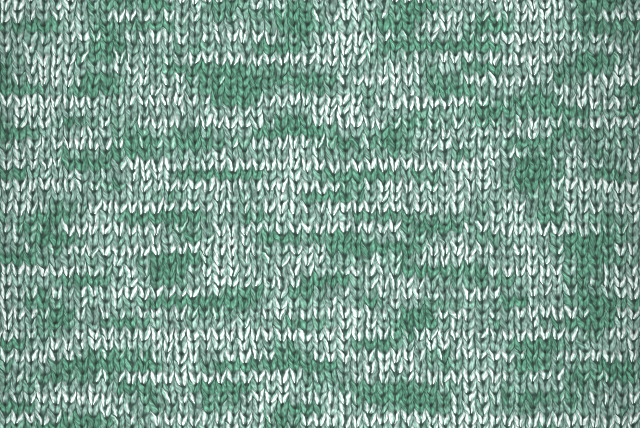
Give the GLSL for this texture, as a WebGL 2 fragment shader.

```glsl
#version 300 es
precision highp float;

uniform vec2 u_resolution;
out vec4 fragColor;

vec2 hash2(vec2 p) {
  vec3 q = fract(p.xyx * vec3(0.1031, 0.1030, 0.0973));
  q += dot(q, q.yzx + 33.33);
  return fract((q.xx + q.yz) * q.zy);
}

float gradientDot(vec2 corner, vec2 offset) {
  float angle = 6.2832 * hash2(corner + 57.0).x;
  return dot(vec2(cos(angle), sin(angle)), offset);
}

float gradientNoise(vec2 p) {
  vec2 i = floor(p), f = fract(p);
  vec2 u = f * f * f * (f * (f * 6.0 - 15.0) + 10.0);
  float low = mix(gradientDot(i, f), gradientDot(i + vec2(1, 0), f - vec2(1, 0)), u.x);
  float high = mix(gradientDot(i + vec2(0, 1), f - vec2(0, 1)), gradientDot(i + 1.0, f - 1.0), u.x);
  return mix(low, high, u.y);
}

// Marled yarn: short runs along each row, from solid green (low) to pale (high)
float marl(vec2 stitch) {
  return 0.64 * gradientNoise(stitch * vec2(0.21, 0.37) + 3.7)
       + 0.34 * gradientNoise(stitch * vec2(0.12, 0.83) + 21.3);
}

// Paints one slanted leg of a stitch over the colour below it
vec3 paintLeg(vec3 below, vec2 p, vec2 stitch, float side, vec2 pitch, float px) {
  vec2 rnd = hash2(stitch * 2.0 + side * 0.5 + 300.0);
  vec2 rnd2 = hash2(stitch + side * 40.0 + 700.0);
  vec2 start = (stitch + vec2(0.5 + side * (0.02 + 0.14 * rnd2.y), 0.3 * rnd.x)) * pitch;
  vec2 end = (stitch + vec2(0.5 + side * (0.30 + 0.24 * rnd.y), 1.4 + 0.4 * rnd2.x)) * pitch;
  vec2 axis = end - start, q = p - start;
  float along = clamp(dot(q, axis) / dot(axis, axis), 0.0, 1.0);
  float radius = pitch.x * (0.12 + 0.11 * sin(3.1416 * along));
  float dist = length(q - axis * along);
  float across = (q.x * axis.y - q.y * axis.x) / (length(axis) * radius);

  // Every other row tends to show more of the bright ply
  float patchTone = marl(stitch);
  float alternate = 0.17 * cos(3.1416 * stitch.y + 4.0 * gradientNoise(stitch * vec2(0.06, 0.09) + 8.3));
  vec3 yarn = mix(vec3(0.38, 0.585, 0.495), vec3(0.57, 0.705, 0.66),
                  smoothstep(-0.22, 0.04, patchTone + 0.3 * alternate + 0.16 * (rnd2.y - 0.5)));
  float dome = sqrt(max(1.0 - across * across, 0.0));
  float fibre = gradientNoise(vec2(across * 1.5 + along * 2.5, along * 3.0) + rnd * 90.0);
  yarn *= 0.64 + 0.42 * dome + 0.45 * fibre + 0.2 * (rnd.x - 0.5);

  // Thin bright thread twisted around the leg
  float blend = patchTone + alternate + 0.36 * (rnd.x - 0.5);
  float whiteness = smoothstep(-0.06, 0.12, blend);
  float threadWidth = mix(0.27, 0.48, smoothstep(-0.05, 0.35, blend));
  float threadOffset = abs(across - 0.9 * (rnd.y - 0.5) - 0.7 * (along - 0.5));
  float soft = 0.6 * px / radius;
  float thread = 1.0 - smoothstep(threadWidth - soft, threadWidth + soft, threadOffset);
  thread *= smoothstep(0.0, 0.12, along) * (1.0 - smoothstep(0.85, 1.0, along));
  yarn = mix(yarn, vec3(0.95, 1.0, 0.985) * (0.98 + 0.2 * fibre), thread * whiteness);

  // Fuzzy edge; the foot of the leg sinks in unless a thread runs there
  float shadow = 1.0 - smoothstep(radius * 0.5, radius * 1.9, dist);
  float cover = 1.0 - smoothstep(radius - px * 1.2, radius + px * 0.9, dist);
  float foot = max(smoothstep(-0.05, 0.3, along), thread * whiteness);
  return mix(below * (1.0 - 0.27 * shadow), yarn, cover * foot);
}

void main() {
  vec2 p = gl_FragCoord.xy / u_resolution.y;
  float px = 1.0 / u_resolution.y;

  // Slight unevenness of the fabric
  vec2 cloth = p + 0.009 * vec2(gradientNoise(p * 6.0), gradientNoise(p * 7.0 + 9.4));
  cloth += 0.006 * vec2(gradientNoise(p * 25.0 + 4.2), gradientNoise(p * 28.0 + 17.6));
  cloth += 0.0025 * vec2(gradientNoise(p * 80.0 + 2.9), gradientNoise(p * 75.0 + 31.1));
  vec2 pitch = vec2(0.0293, 0.0248);
  vec2 cell = floor(cloth / pitch);

  // Stitches, each row lapping over the one beneath
  vec3 color = vec3(0.34, 0.47, 0.42);
  for (int row = -2; row <= 1; row++) {
    for (int col = -1; col <= 1; col++) {
      vec2 stitch = cell + vec2(col, row);
      color = paintLeg(color, cloth, stitch, -1.0, pitch, px);
      color = paintLeg(color, cloth, stitch, 1.0, pitch, px);
    }
  }

  // Fuzz and soft falloff of light towards the sides
  color *= 1.0 + 0.2 * gradientNoise(p * 140.0);
  float edge = abs(gl_FragCoord.x / u_resolution.x - 0.48) * 2.0;
  color *= 1.07 - 0.14 * pow(edge, 4.0);
  fragColor = vec4(clamp(color, 0.0, 1.0), 1.0);
}
```
